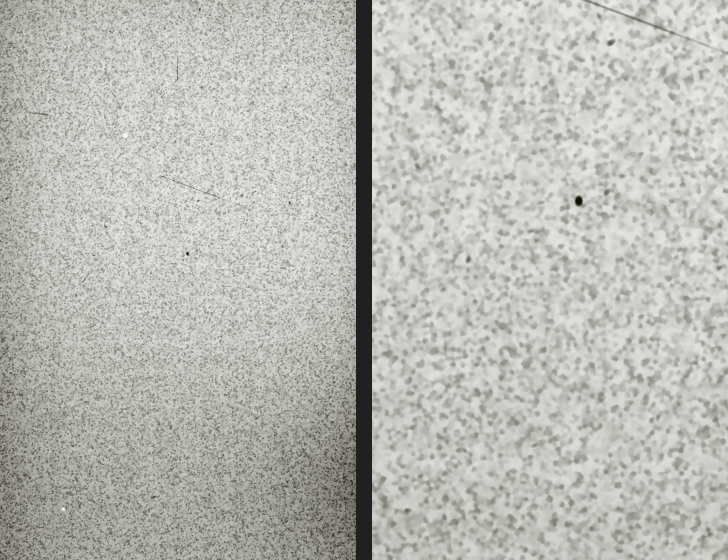
Left: the whole. Right: its middle third, enlarged.
A Shadertoy shader for this texture:

```glsl
// Draws worn grey paper with very fine grain, shaded edges, specks and scratches.

vec3 hash3(vec2 cell) {
    vec3 q = fract(cell.xyx * vec3(0.1031, 0.1030, 0.0973));
    q += dot(q, q.yxz + 33.33);
    return fract((q.xxy + q.yzz) * q.zyx);
}

// Soft cellular noise: blended tones of scattered points, mostly light with dark flecks
float grain(vec2 p, float cells) {
    vec2 q = p * cells, cell = floor(q), local = fract(q);
    float tone = 0.0, total = 0.0;
    for (int y = -1; y <= 1; y++) {
        for (int x = -1; x <= 1; x++) {
            vec2 offset = vec2(x, y);
            vec3 dice = hash3(cell + offset);
            vec2 toPoint = offset + dice.xy - local;
            float weight = exp(-4.0 * dot(toPoint, toPoint));
            tone += weight * (1.0 - dice.z * dice.z * dice.z);
            total += weight;
        }
    }
    return tone / total - 0.75;
}

// Faint threads and streaks along one axis
float streaks(float x, float across) {
    return sin(x * 95.0 + 2.0 * sin(across * 5.0)) + sin(x * 231.0 + 1.3)
         + 0.7 * sin(x * 517.0 + sin(across * 11.0));
}

// Broad shading: bright upper middle, darker edges and lower corners
float shading(vec2 uv) {
    float light = 0.812;
    light -= 0.17 * (1.0 - smoothstep(0.0, 0.64, uv.y));
    light -= 0.17 * exp(-uv.x * 8.0);
    light -= 0.08 * exp(-(1.0 - uv.y) * 14.0);
    light -= 0.09 * exp(-(1.0 - uv.x) * 16.0);
    vec2 stain = (uv - vec2(1.03, 0.12)) / vec2(0.28, 0.17);
    return light - 0.17 * exp(-dot(stain, stain));
}

float disc(vec2 p, vec2 center, float radius, float blur) {
    return 1.0 - smoothstep(radius - blur, radius + blur, length(p - center));
}

// Line that fades toward its end
float scratch(vec2 p, vec2 a, vec2 b, float width, float blur) {
    vec2 ab = b - a;
    float t = clamp(dot(p - a, ab) / dot(ab, ab), 0.0, 1.0);
    float d = length(p - a - ab * t);
    return (1.0 - smoothstep(width - blur, width + blur, d)) * (1.0 - 0.6 * t);
}

// One randomly turned, stretched speck in some of the grid cells
float specks(vec2 p, float cells, float share, float size, float blur) {
    vec2 cell = floor(p * cells);
    vec3 dice = hash3(cell + 71.0);
    vec2 center = (cell + 0.25 + 0.5 * hash3(cell + 19.0).xy) / cells;
    float angle = 6.2832 * dice.y;
    vec2 d = mat2(cos(angle), sin(angle), -sin(angle), cos(angle)) * (p - center);
    d.x *= 0.6;
    float radius = size * (0.5 + dice.z);
    return step(dice.x, share) * disc(d, vec2(0.0), radius, blur) * (0.3 + 0.7 * dice.z);
}

void mainImage(out vec4 fragColor, in vec2 fragCoord) {
    vec2 uv = fragCoord / iResolution.xy;
    vec2 p = fragCoord / iResolution.y;
    float blur = max(0.8 / iResolution.y, 0.0009);

    // Paper: shading, two sizes of grain on turned grids, weave
    mat2 turn = mat2(0.8, 0.6, -0.6, 0.8);
    float fibre = 0.30 * grain(turn * p + 2.0, 400.0) + 0.09 * grain(p + 3.7, 210.0);
    float light = shading(uv);
    light += fibre * (1.7 - 0.9 * light);
    light += 0.005 * streaks(p.x, p.y) + 0.004 * streaks(p.y + 0.4, p.x);

    // Scattered dirt
    float dirt = 0.6 * specks(p, 24.0, 0.16, 0.0012, blur);
    dirt = max(dirt, 0.4 * specks(p + 5.3, 55.0, 0.16, 0.0009, blur));

    // Scratches: start and end of each, broken up by noise
    const int SCRATCHES = 6;
    vec4 lines[SCRATCHES] = vec4[SCRATCHES](
        vec4(0.287, 0.686, 0.458, 0.622), vec4(0.085, 0.795, 0.052, 0.799),
        vec4(0.189, 0.586, 0.202, 0.570), vec4(0.148, 0.497, 0.164, 0.518),
        vec4(0.457, 0.658, 0.445, 0.654), vec4(0.317, 0.857, 0.317, 0.902));
    float wear = 0.45 + 0.5 * grain(p + 1.9, 130.0);
    for (int i = 0; i < SCRATCHES; i++) {
        float width = i == 1 ? 0.0015 : 0.0006;
        dirt = max(dirt, wear * scratch(p, lines[i].xy, lines[i].zw, width, blur));
    }
    light *= 1.0 - dirt;

    // One dark oval spot and two bare white spots
    vec2 oval = (p - vec2(0.335, 0.547)) * vec2(1.0, 0.75);
    light = mix(light, 0.06, disc(oval, vec2(0.0), 0.0022, blur));
    float bare = max(disc(p, vec2(0.224, 0.758), 0.0045, blur),
                     disc(p, vec2(0.113, 0.091), 0.0032, blur));
    light = clamp(mix(light, 0.95, bare), 0.03, 0.96);

    // Warm olive tint, stronger in the darks
    float warmth = mix(0.055, 0.012, light);
    fragColor = vec4(light, light - 0.002, light - warmth, 1.0);
}
```
